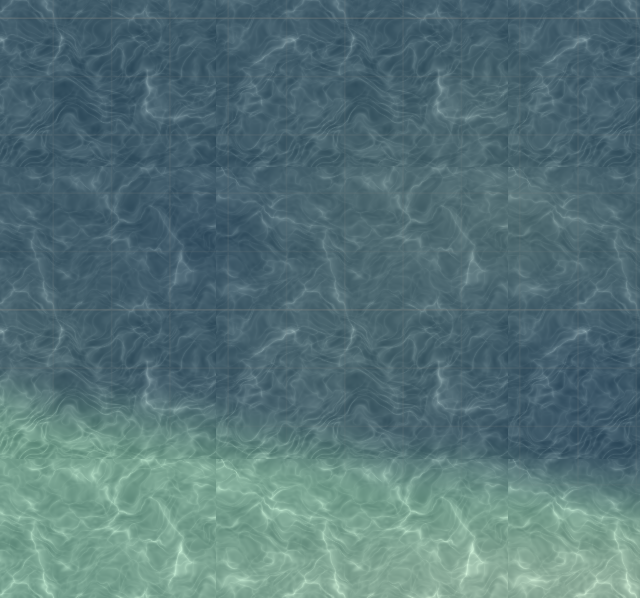
Give the GLSL for this texture, as a Shadertoy shader.

```glsl
// Shallow sea over pale sand: a square ripple tile repeats across the canvas,
// built from frayed cell edges, a few main light veins and slanted fibres.
// Broad depth tints, a sloping bright shore and a faint grid complete it.

// Lengths are in canvas heights, y runs downward from the top edge.
const float TILE_SIZE = 0.4875;
const vec2 TILE_ORIGIN = vec2(0.362, 0.280);
const vec2 GRID_ORIGIN = vec2(0.0891, 0.0306);
const float GRID_STEP = TILE_SIZE / 5.0;
const float GRID_HALF_WIDTH = 0.0005;
const vec2 SHORE_LINE = vec2(0.660, 0.150);   // height at left, slope
const vec3 DEEP = vec3(0.230, 0.338, 0.405);
const vec3 SHALLOW = vec3(0.345, 0.455, 0.468);
const vec3 SHORE = vec3(0.460, 0.628, 0.560);
const vec3 SAND = vec3(0.550, 0.675, 0.605);
const vec3 LIGHT = vec3(1.0, 0.97, 0.88);
const vec3 GRID_COLOR = vec3(0.50, 0.51, 0.50);
const vec2 COARSE_CELLS = vec2(6.0, 8.0);
const vec2 FINE_CELLS = vec2(13.0, 18.0);

// Main veins as segments (start, end) in tile units.
const int VEINS = 12;
const vec4 VEIN[VEINS] = vec4[](
    vec4(.03, .10, .24, .185), vec4(.24, .185, .41, .20),
    vec4(.39, .21, .38, .28), vec4(.38, .28, .42, .43),
    vec4(.42, .43, .46, .56), vec4(.46, .56, .43, .68),
    vec4(.26, .555, .10, .66), vec4(.10, .66, .17, .79),
    vec4(.77, .66, .77, .81), vec4(.77, .81, .99, .82),
    vec4(.78, .15, .88, .27), vec4(.88, .27, .85, .42));

// Soft depth patches: centre, radius, change of shallowness.
const int PATCHES = 8;
const vec4 PATCH[PATCHES] = vec4[](
    vec4(.66, .33, .19, .42), vec4(.87, .37, .12, .45),
    vec4(.82, .15, .10, .28), vec4(.60, .63, .20, .35),
    vec4(1.07, .40, .14, .30), vec4(.34, .38, .11, -.22),
    vec4(.97, .64, .12, -.18), vec4(.08, .62, .15, .35));

float hash(vec2 p) {
    vec3 q = fract(p.xyx * 0.1031);
    q += dot(q, q.yzx + 33.33);
    return fract((q.x + q.y) * q.z);
}

float noise(vec2 p) {
    vec2 i = floor(p), f = fract(p);
    f = f * f * (3.0 - 2.0 * f);
    return mix(mix(hash(i), hash(i + vec2(1, 0)), f.x),
               mix(hash(i + vec2(0, 1)), hash(i + 1.0), f.x), f.y);
}

vec2 noise2(vec2 p) {
    return vec2(noise(p), noise(p + 41.7)) - 0.5;
}

// Thin bright threads along the middle level of the noise.
float threads(vec2 p) {
    float r = 1.0 - abs(2.0 * noise(p) - 1.0);
    return r * r * r;
}

// Gap between the two nearest cell points; zero on cell borders.
float cellGap(vec2 q, vec2 period) {
    vec2 cell = floor(q), f = fract(q);
    float nearest = 9.0, second = 9.0;
    for (int y = -1; y <= 1; y++)
    for (int x = -1; x <= 1; x++) {
        vec2 o = vec2(x, y), id = mod(cell + o, period);
        float d = length(o + vec2(hash(id + 3.1), hash(id + 57.3)) - f);
        second = min(second, max(nearest, d));
        nearest = min(nearest, d);
    }
    return second - nearest;
}

// Distance to a segment, wrapped to the repeating tile.
float veinDistance(vec2 t, vec4 s) {
    vec2 halfSpan = (s.zw - s.xy) * 0.5;
    vec2 d = t - (s.xy + s.zw) * 0.5;
    d -= round(d);
    float h = clamp(dot(d, halfSpan) / dot(halfSpan, halfSpan), -1.0, 1.0);
    return length(d - halfSpan * h);
}

// Light gathered by the ripples inside one tile.
float caustics(vec2 t) {
    vec2 warp = noise2(t * 9.0) * 0.08 + noise2(t * 23.0) * 0.04;
    vec2 fray = noise2(t * 55.0) * 0.014;
    float low = smoothstep(0.40, 0.72, t.y);
    float patchy = noise(t * 9.0 + 13.0);
    float breaks = smoothstep(0.2, 0.75, noise(t * 19.0 + 71.0));

    float coarse = exp(-11.0 * cellGap((t + warp + fray) * COARSE_CELLS, COARSE_CELLS));
    float fine = exp(-7.0 * cellGap((t + warp + fray) * FINE_CELLS, FINE_CELLS));

    float vein = 0.0;
    vec2 v = t + warp * 0.5 + fray;
    for (int i = 0; i < VEINS; i++) {
        float d = veinDistance(v, VEIN[i]);
        vein = max(vein, exp(-d / 0.006) + 0.3 * exp(-d / 0.022));
    }

    // Fibres lean both ways and gather in the lower half of the tile.
    vec2 s = t + warp * 0.7;
    float rising = threads(vec2(s.x * 36.0 + s.y * 34.0, s.x * 9.0 - s.y * 10.0));
    float falling = threads(vec2(s.y * 50.0 - s.x * 22.0, s.x * 12.0 + s.y * 5.0) + 19.0);
    float flat_ = threads(vec2(s.x * 16.0, s.y * 44.0 + s.x * 9.0) + 83.0);
    float lean = smoothstep(0.3, 0.7, noise(t * 5.0 + 29.0) + 0.25 * (t.x - 0.5));
    float fibres = mix(falling, rising, lean) + 0.5 * flat_ - 0.5;
    float swell = noise(t * vec2(12.0, 17.0) + warp * 22.0) - 0.5;
    float grain = noise(vec2(s.x * 70.0 + s.y * 30.0, s.y * 95.0 - s.x * 30.0)) - 0.5;

    return coarse * mix(0.15, 0.9, breaks) * (0.85 - 0.45 * low)
         + fine * mix(0.55, 0.15, patchy) * (0.4 + 0.6 * breaks)
         + vein * mix(0.45, 0.85, breaks)
         + fibres * mix(0.22, 0.52, low) * (0.55 + 0.8 * patchy)
         + swell * 0.35 + grain * 0.22 - 0.15;
}

float gridLine(float x) {
    float px = 1.0 / iResolution.y;
    float d = abs(x - round(x / GRID_STEP) * GRID_STEP);
    return 1.0 - smoothstep(GRID_HALF_WIDTH, GRID_HALF_WIDTH + px, d);
}

void mainImage(out vec4 fragColor, in vec2 fragCoord) {
    vec2 p = vec2(fragCoord.x, iResolution.y - fragCoord.y) / iResolution.y;

    // Depth tints
    float shallow = 0.19 + 0.08 * (noise(p * 6.0) - 0.5);
    for (int i = 0; i < PATCHES; i++) {
        vec2 d = (p - PATCH[i].xy) / PATCH[i].z;
        shallow += PATCH[i].w * exp(-dot(d, d));
    }
    vec3 color = mix(DEEP, SHALLOW, clamp(shallow, 0.0, 1.0));

    // Bright sloping shore
    float rise = p.y - SHORE_LINE.x - SHORE_LINE.y * p.x + 0.03 * (noise(p * 9.0) - 0.5);
    float shore = smoothstep(-0.06, 0.085, rise);
    float sand = smoothstep(0.80, 1.0, p.y) * smoothstep(0.0, 1.0, p.x);
    color = mix(color, mix(SHORE, SAND, sand), shore);

    // Rippled light
    float ripple = caustics(fract((p - TILE_ORIGIN) / TILE_SIZE));
    color += LIGHT * ripple * mix(0.155, 0.225, shore);

    // Grid, with a stronger row once per tile
    vec2 g = p - GRID_ORIGIN;
    float row = mod(round(g.y / GRID_STEP), 5.0) < 0.5 ? 0.34 : 0.14;
    float grid = max(gridLine(g.x) * 0.13, gridLine(g.y) * row);
    color = mix(color, GRID_COLOR, grid * (1.0 - shore));

    fragColor = vec4(clamp(color, 0.0, 1.0), 1.0);
}
```
